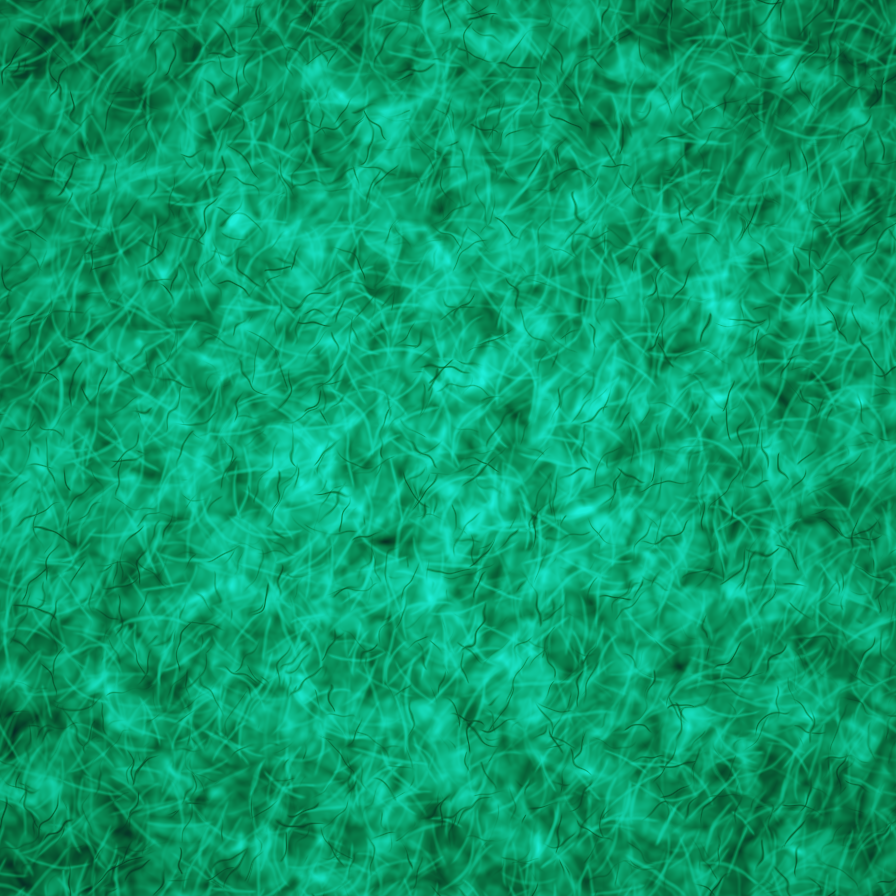
This texture is drawn by a WebGL 1 fragment shader. Its source:

```glsl
precision highp float;
// Dense emerald grass: mottled gradient noise under layers of curved blades.
// Each layer scatters one bent stroke per grid cell; pale blades are broad,
// dark strands thin and wavy. The green level alone drives the final colour.

uniform vec2 u_resolution;

vec2 hash2(vec2 p) {
  vec3 q = fract(p.xyx * vec3(0.1031, 0.1030, 0.0973));
  q += dot(q, q.yzx + 33.33);
  return fract((q.xx + q.yz) * q.zy);
}

vec2 gradientAt(vec2 cell) {
  float angle = 6.2832 * hash2(cell + 71.0).x;
  return vec2(cos(angle), sin(angle));
}

float gradientNoise(vec2 p) {
  vec2 i = floor(p), f = p - i;
  vec2 u = f * f * f * (f * (f * 6.0 - 15.0) + 10.0);
  float a = dot(gradientAt(i), f);
  float b = dot(gradientAt(i + vec2(1.0, 0.0)), f - vec2(1.0, 0.0));
  float c = dot(gradientAt(i + vec2(0.0, 1.0)), f - vec2(0.0, 1.0));
  float d = dot(gradientAt(i + 1.0), f - 1.0);
  return mix(mix(a, b, u.x), mix(c, d, u.x), u.y);
}

// Strongest stroke covering p; sizes are in canvas units.
float strokes(vec2 p, float cellSize, float halfWidth, float soft, float seed) {
  vec2 g = p / cellSize + hash2(vec2(seed, seed + 5.0));
  vec2 home = floor(g);
  float cover = 0.0;
  for (int y = -1; y <= 1; y++) {
    for (int x = -1; x <= 1; x++) {
      vec2 cell = home + vec2(float(x), float(y));
      vec2 key = cell + seed * 17.0;
      vec2 place = hash2(key + 3.0);
      vec2 shape = hash2(key + 137.0);
      vec2 look = hash2(key + 259.0);

      // Rotate into the stroke's frame, leaning slightly to the upper right
      float angle = 1.1 + 3.1416 * (shape.x - 0.5) + 0.3 * sin(6.2832 * shape.x);
      vec2 axis = vec2(cos(angle), sin(angle));
      vec2 d = g - cell - place;
      vec2 q = vec2(dot(d, axis), dot(d, vec2(-axis.y, axis.x)));

      // Distance to a parabolic spine, narrowing towards the ends
      float bend = 0.9 * (shape.y - 0.5);
      float reach = mix(0.45, 0.92, look.x);
      float along = abs(q.x) / reach;
      float slope = 2.0 * bend * q.x;
      float away = abs(q.y - bend * q.x * q.x) / sqrt(1.0 + slope * slope);
      float edge = away * cellSize - halfWidth * (1.0 - 0.4 * along * along);
      float mask = 1.0 - smoothstep(-soft, soft, edge);
      mask *= 1.0 - smoothstep(0.75, 1.0, along);
      cover = max(cover, mask * mix(0.3, 1.0, look.y));
    }
  }
  return cover;
}

// The hue shifts from deep green to turquoise as the level rises.
vec3 grassColour(float green) {
  float blue = min(1.084 * green * green - 0.268 * green + 0.161, 0.9 * green);
  return vec3(0.02 + 0.13 * pow(green, 4.0), green, blue);
}

void main() {
  vec2 p = gl_FragCoord.xy / u_resolution.y;
  vec2 fromCentre = gl_FragCoord.xy / u_resolution - 0.5;
  float glow = 0.08 - 0.48 * dot(fromCentre, fromCentre);

  // Mottled ground
  vec2 warp = vec2(gradientNoise(p * 45.0), gradientNoise(p * 45.0 + 31.0));
  float level = 0.60 + glow;
  level += 0.26 * gradientNoise(p * 13.0 + 9.0);
  level += 0.22 * gradientNoise(p * 32.0 + warp * 0.6);
  level += 0.12 * gradientNoise(p * 85.0 + warp);

  // Blurred shadows and blades out of focus
  for (int i = 0; i < 2; i++) {
    float seed = float(i) + 1.0;
    level -= 0.14 * strokes(p, 0.055, 0.004, 0.006, seed);
    level += 0.12 * strokes(p, 0.060, 0.004, 0.005, seed + 4.0);
  }

  // Pale blades, thinner and crisper towards the top
  for (int i = 0; i < 5; i++) {
    float layer = float(i);
    float blade = strokes(p + warp * 0.002, 0.056 - 0.003 * layer,
                          0.0020 - 0.0001 * layer, 0.0018, layer + 11.0);
    level = mix(level, 0.85 + 0.6 * glow, 0.55 * blade);
  }

  // Thin wavy dark strands
  for (int i = 0; i < 2; i++) {
    float strand = strokes(p + warp * 0.009, 0.036, 0.0008, 0.0014, float(i) + 23.0);
    float gaps = smoothstep(-0.15, 0.25, gradientNoise(p * 18.0 + float(i) * 40.0));
    level = mix(level, 0.22 + 0.5 * glow, 0.75 * strand * gaps);
  }

  gl_FragColor = vec4(grassColour(clamp(level, 0.12, 0.93)), 1.0);
}
```
